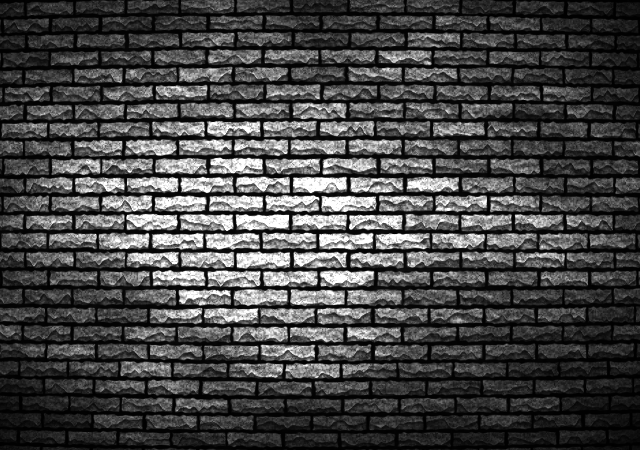
This texture is drawn by a WebGL 2 fragment shader. Its source:

```glsl
#version 300 es
precision highp float;
// A black-and-white wall of rough split-face bricks, lit at the centre and fading to dark edges.
uniform vec2 u_resolution;
out vec4 outColor;

float hash(vec2 p) {
  vec3 a = fract(vec3(p.xyx) * 0.1031);
  a += dot(a, a.yzx + 33.33);
  return fract((a.x + a.y) * a.z);
}

float noise(vec2 p) {
  vec2 i = floor(p), f = fract(p);
  f = f * f * (3.0 - 2.0 * f);
  return mix(mix(hash(i), hash(i + vec2(1, 0)), f.x),
             mix(hash(i + vec2(0, 1)), hash(i + vec2(1, 1)), f.x), f.y);
}

float fbm(vec2 p) {
  float sum = 0.0, amp = 0.5;
  for (int i = 0; i < 4; i++) {
    sum += amp * noise(p);
    p = mat2(1.6, 1.2, -1.2, 1.6) * p + 7.3;
    amp *= 0.5;
  }
  return sum;
}

float boxDistance(vec2 p, vec2 halfSize) {
  vec2 d = abs(p) - halfSize;
  return length(max(d, 0.0)) + min(max(d.x, d.y), 0.0);
}

// Stone brightness; q is measured in course heights from the brick centre.
float splitFace(vec2 q, vec2 seed) {
  vec2 s = q + seed * vec2(5.3, 9.7) + 200.0;

  // Chipped surface lit from above
  vec2 warp = s * vec2(1.8, 3.2);
  float relief = fbm(warp - vec2(0.05, 0.22)) - fbm(warp + vec2(0.05, 0.22));
  float shade = 0.91 + 1.0 * relief;

  // Jagged ledge with a shadow under it
  float ledge = -0.14 + 0.5 * (noise(vec2(s.x * 1.5, seed.y)) - 0.5)
              + 0.26 * (noise(vec2(s.x * 4.0, seed.y + 9.0)) - 0.5)
              + 0.16 * (hash(seed + 4.0) - 0.5);
  float depth = ledge - q.y;
  float under = mix(0.42, 0.85, smoothstep(0.02, 0.32, depth));
  under *= 0.75 + 0.5 * noise(vec2(s.x * 2.2 + s.y * 3.0, s.y));
  shade *= mix(1.0, under, smoothstep(-0.04, 0.04, depth));
  shade += 0.14 * smoothstep(0.09, 0.0, abs(depth + 0.07));

  // Fine cracks
  float crack = abs(fbm(s * vec2(1.3, 2.1) + 31.0) - 0.47);
  return shade * mix(0.72, 1.0, smoothstep(0.0, 0.025, crack));
}

void main() {
  vec2 p = (gl_FragCoord.xy - 0.5 * u_resolution) / u_resolution.y;

  // Slight barrel bulge, then courses and staggered bricks
  vec2 wall = p * (1.0 + vec2(0.15, 0.19) * p * p);
  wall.y *= 1.0 + 0.04 * p.x * p.x;
  float y = (wall.y - 0.0055) / 0.042 + 0.05 * (noise(vec2(p.x * 9.0, p.y * 20.0) + 50.0) - 0.5);
  float course = floor(y + 0.5);
  float x = wall.x / 0.1267 + 0.5 * mod(course, 2.0)
          + 0.012 * max(-course, 0.0) + 0.07 * (hash(vec2(course + 40.0, 3.0)) - 0.5);
  vec2 id = vec2(floor(x + 0.5), course) + 60.0;
  vec2 q = vec2((fract(x + 0.5) - 0.5) * 3.017, y - course);

  // Ragged brick outline
  float pixel = 1.0 / (0.042 * u_resolution.y);
  vec2 halfSize = vec2(1.44 - 0.04 * hash(id + 5.0), 0.405 - 0.03 * hash(id + 8.0));
  float edge = boxDistance(q, halfSize - 0.04) - 0.04
             + 0.11 * (noise((q + id * 4.0) * 4.5) - 0.5);
  float brick = smoothstep(0.03 + 0.5 * pixel, -0.03 - 0.5 * pixel, edge);

  // Stone tone, worn patches and grain
  float tone = splitFace(q, id) * mix(0.78, 1.12, hash(id + 17.0));
  tone *= mix(0.72, 1.12, smoothstep(0.25, 0.65, fbm(p * vec2(4.0, 7.0) + 12.0)));
  float grain = noise(p * 330.0 + 400.0) + 0.6 * noise(p * 170.0 + 700.0) - 0.8;
  tone *= 1.0 + 0.55 * grain;
  float mortar = 0.02 + 0.08 * noise(p * 120.0 + 300.0) * noise(p * 30.0 + 90.0);

  // Dark soot smear and uneven light
  vec2 smear = (p - vec2(0.43, 0.24)) / vec2(0.09, 0.022);
  tone *= 1.0 - 0.65 * exp(-dot(smear, smear));
  vec2 lit = p - vec2(-0.06, 0.03);
  float light = 1.06 * exp(-2.0 * lit.x * lit.x - 5.0 * lit.y * lit.y);

  float grey = mix(mortar, tone, brick) * light;
  grey = mix(grey, smoothstep(0.0, 1.0, grey), 0.35);
  outColor = vec4(vec3(clamp(grey, 0.0, 1.0)), 1.0);
}
```
